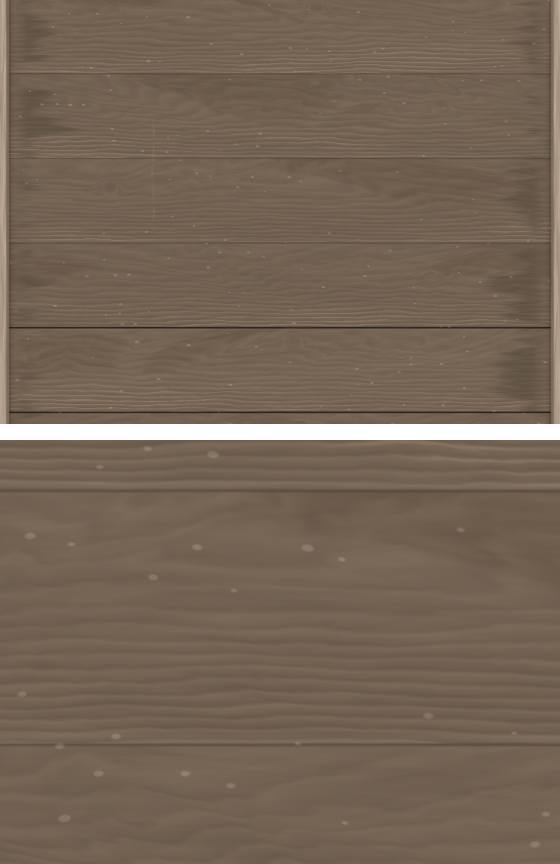
Top, the full canvas; bottom, a detail of the centre.
Reproduce this texture procedurally as a Shadertoy shader.

```glsl
float hash(vec2 p) {
    return fract(sin(dot(p, vec2(127.1, 311.7))) * 43758.5);
}

// Layered, self-warped sines, roughly -1 to 1
float waves(vec2 p) {
    float sum = 0.0, amp = 0.6;
    for (int i = 0; i < 5; i++) {
        p += 0.7 * sin(p.yx * 1.3 + float(i) * 2.1);
        sum += amp * sin(p.x) * sin(p.y);
        p = mat2(1.5, 1.1, -1.1, 1.5) * p + 3.0;
        amp *= 0.55;
    }
    return sum;
}

// Sparse flecks, one candidate per cell
float flecks(vec2 p) {
    vec2 cell = floor(p), f = fract(p);
    vec2 center = 0.25 + 0.5 * vec2(hash(cell), hash(cell + 7.3));
    float radius = 0.03 + 0.05 * hash(cell + 3.1);
    float d = length((f - center) * vec2(0.6, 1.0));
    return step(0.86, hash(cell + 19.7)) * smoothstep(radius + 0.04, radius - 0.02, d);
}

// Planks: x along the board, v from its lower to its upper edge
vec3 plankColor(vec2 p, float width, float edge, float px) {
    float y = (p.y - 0.0275) / 0.1997;
    float row = floor(y), v = y - row, d = 1.0 - v;
    float seed = hash(vec2(row, 4.7));
    vec2 shift = vec2(17.3, 9.1) * row;

    // Growth rings: loose loops above, tight lines below
    float warp = waves(vec2(p.x * 4.5, v * 2.6) + shift);
    float rings = 5.0 * d + 9.0 * d * d + warp * mix(0.7, 2.3, smoothstep(0.15, 0.8, v));
    rings += 0.3 * waves(vec2(p.x * 14.0, v * 9.0) + shift);

    // One knot per plank
    vec2 knot = vec2(width * (0.12 + 0.76 * hash(vec2(row, 8.2))), 0.55 + 0.35 * seed);
    vec2 toKnot = (p - vec2(knot.x, p.y)) * vec2(1.0, 0.0) + vec2(0.0, (v - knot.y) * 0.2);
    float knotGlow = exp(-dot(toKnot * vec2(0.7, 1.0), toKnot * vec2(0.7, 1.0)) / 0.00025);
    rings += 2.5 * knotGlow;

    float phase = 6.2832 * rings;
    float line = sin(phase + 0.6 * sin(phase));
    line *= 1.0 - smoothstep(0.25, 0.65, fwidth(rings));
    float fiber = waves(vec2(p.x * 22.0, p.y * 190.0) + shift);
    float blotch = waves(vec2(p.x * 3.0, v * 5.0) + shift.yx);

    vec3 col = mix(vec3(0.445, 0.383, 0.322), vec3(0.465, 0.394, 0.332), seed);
    float strength = mix(0.024, 0.013, smoothstep(0.1, 0.7, v));
    col += vec3(1.0, 0.95, 0.9) * (strength * line + 0.014 * fiber + 0.013 * blotch);

    // Dark pools between the loose rings
    float pool = smoothstep(0.15, 0.4, warp) * smoothstep(0.3, 0.65, v);
    col -= 0.026 * pool;

    // Pale raised grain near the lower edge
    float worn = smoothstep(0.45, 0.1, v) * smoothstep(-0.1, 0.5, blotch);
    col += vec3(0.05, 0.038, 0.032) * worn * smoothstep(0.2, 0.9, line);

    // Jagged damp stains reaching in from both ends
    float side = step(width * 0.5, p.x);
    float reach = 0.04 + 0.15 * hash(vec2(row, side + 2.3)) * sin(3.1416 * v);
    reach += 0.07 * waves(vec2(p.x * 5.0, v * 17.0) + shift) + 0.012 * line;
    float stain = smoothstep(-0.02, 0.035, reach - edge) * smoothstep(0.02, 0.075, edge);
    col = mix(col, vec3(0.365, 0.315, 0.258) + 0.012 * line, 0.75 * stain);

    // Knot heart
    col -= 0.035 * smoothstep(0.5, 0.95, knotGlow) * (0.6 + 0.4 * line);

    // Seams: the lowest two are open gaps, the others tight
    float seamIndex = floor(y + 0.5);
    float seamDist = abs(y - seamIndex) * 0.1997;
    float open = step(seamIndex, 1.5);
    float seam = smoothstep(0.0012 + px, 0.0004, seamDist);
    col *= 1.0 - seam * mix(0.16, 0.6, open);
    col += 0.025 * smoothstep(0.004 + px, 0.001, abs(v * 0.1997 - 0.005)) * (1.0 - open);
    return col;
}

// Upright frame strip, pale outside and darker toward the planks
vec3 frameColor(vec2 p, float edge) {
    float grain = waves(vec2(p.x * 330.0, p.y * 14.0));
    vec3 col = mix(vec3(0.62, 0.55, 0.49), vec3(0.74, 0.67, 0.59), 0.5 + 0.6 * grain);
    return mix(col, vec3(0.49, 0.42, 0.35) + 0.03 * grain, smoothstep(0.012, 0.017, edge));
}

void mainImage(out vec4 fragColor, in vec2 fragCoord) {
    vec2 p = fragCoord / iResolution.y;
    float px = 1.0 / iResolution.y;
    float width = iResolution.x / iResolution.y;
    float edge = min(p.x, width - p.x);

    vec3 col = plankColor(p, width, edge, px);

    // Pale flecks and a faint upright scuff
    col += 0.09 * flecks(p * 32.0 + 0.4 * sin(p.yx * 9.0));
    float scuff = smoothstep(0.004, 0.0, abs(p.x - 0.361 - 0.002 * sin(p.y * 40.0)));
    scuff *= smoothstep(0.43, 0.5, p.y) * smoothstep(0.74, 0.7, p.y);
    col += vec3(0.045, 0.035, 0.025) * scuff * (0.6 + 0.4 * sin(p.y * 130.0));

    // Shadow beside the frame
    col *= 1.0 - 0.32 * exp(-max(edge - 0.0215, 0.0) / 0.005);
    col = mix(frameColor(p, edge), col, smoothstep(0.0215 - px, 0.0215 + px, edge));
    fragColor = vec4(clamp(col, 0.0, 1.0), 1.0);
}
```
